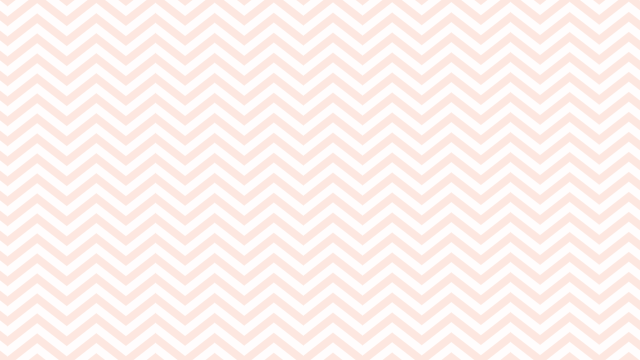
This pattern is drawn by a WebGL 1 fragment shader. Its source:

```glsl
precision highp float;
// Pale pink chevron stripes zigzagging across a near-white ground.

uniform vec2 u_resolution;

// Lengths are fractions of the canvas height.
const float ROWS = 18.0;           // stripes from top to bottom
const float ZIG_WIDTH = 0.16435;   // distance from peak to peak
const float ZIG_HEIGHT = 0.0640;   // drop from peak to valley
const float PEAK_X = 0.9250;       // horizontal position of one peak
const float FIRST_PEAK = 0.0350;   // depth of the first stripe's upper peak
const float STRIPE_SHARE = 0.49;   // pink part of each row
const float TILT = 0.0025;         // slight rise towards the right
const vec3 GROUND = vec3(1.0, 0.993, 0.992);
const vec3 PINK = vec3(0.992, 0.906, 0.878);

// Triangle wave: 0 at the peaks, 1 at the valleys.
float zigzag(float x) {
  return 1.0 - abs(2.0 * fract(x) - 1.0);
}

// Signed distance to the nearest stripe edge, positive inside the pink.
float stripeDistance(vec2 p) {
  float depth = 1.0 - p.y;
  float drop = ZIG_HEIGHT * zigzag((p.x - PEAK_X) / ZIG_WIDTH);
  float tilt = TILT * (p.x - PEAK_X);
  float row = (depth - FIRST_PEAK - drop + tilt) * ROWS;

  // Centre the stripe within its repeat, then measure across the slope.
  float fromCentre = abs(fract(row - 0.5 * STRIPE_SHARE + 0.5) - 0.5);
  float slope = 2.0 * ZIG_HEIGHT / ZIG_WIDTH;
  return (0.5 * STRIPE_SHARE - fromCentre) / (ROWS * sqrt(1.0 + slope * slope));
}

void main() {
  vec2 p = gl_FragCoord.xy / u_resolution.y;
  float pixel = 1.0 / u_resolution.y;
  float stripe = smoothstep(-0.7 * pixel, 0.7 * pixel, stripeDistance(p));
  gl_FragColor = vec4(mix(GROUND, PINK, stripe), 1.0);
}
```
